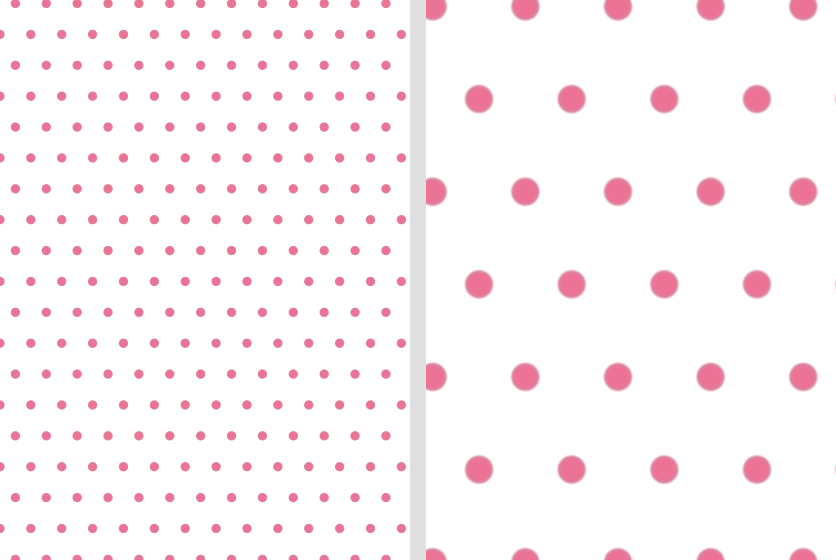
Left, the full canvas; right, a detail of the centre.
A Shadertoy shader for this pattern:

```glsl
// Staggered rows of small pink polka dots on white, with one faint speck.
#define PITCH 0.05514
#define FIRST_DOT vec2(0.0275, 0.0063)
#define RADIUS 0.0083
#define RIM_WIDTH 0.0016
#define EDGE_SOFTNESS 0.0011
#define PAPER vec3(1.0)
#define DOT_PINK vec3(0.93, 0.45, 0.59)
#define RIM_PINK vec3(0.86, 0.51, 0.615)
#define SPECK_COLOR vec3(0.86, 0.84, 0.85)
#define SPECK_POS vec2(0.3855, 0.2090)
#define SPECK_HALF vec2(0.0020, 0.0005)

// Signed distance to the nearest dot; odd rows shift by half a pitch.
float staggeredDots(vec2 p) {
    vec2 cell = (p - FIRST_DOT) / PITCH;
    float row = floor(cell.y + 0.5);
    cell.x += 0.5 * mod(row, 2.0);
    vec2 local = fract(cell + 0.5) - 0.5;
    return length(local) * PITCH - RADIUS;
}

float boxDistance(vec2 p, vec2 halfSize) {
    vec2 d = abs(p) - halfSize;
    return length(max(d, 0.0)) + min(max(d.x, d.y), 0.0);
}

// Coverage of a shape, softened across its boundary.
float coverage(float dist, float softness) {
    return 1.0 - smoothstep(-softness, softness, dist);
}

void mainImage(out vec4 fragColor, in vec2 fragCoord) {
    // Height units, measured down from the top left corner
    vec2 p = vec2(fragCoord.x, iResolution.y - fragCoord.y) / iResolution.y;
    float pixel = 1.0 / iResolution.y;
    float softness = max(EDGE_SOFTNESS, 0.6 * pixel);

    // Paper and speck
    float speck = coverage(boxDistance(p - SPECK_POS, SPECK_HALF), 0.5 * pixel);
    vec3 color = mix(PAPER, SPECK_COLOR, speck);

    // Dots with a duller rim
    float dist = staggeredDots(p);
    vec3 ink = mix(RIM_PINK, DOT_PINK, coverage(dist + RIM_WIDTH, 0.5 * softness));
    color = mix(color, ink, coverage(dist, softness));

    fragColor = vec4(color, 1.0);
}
```
